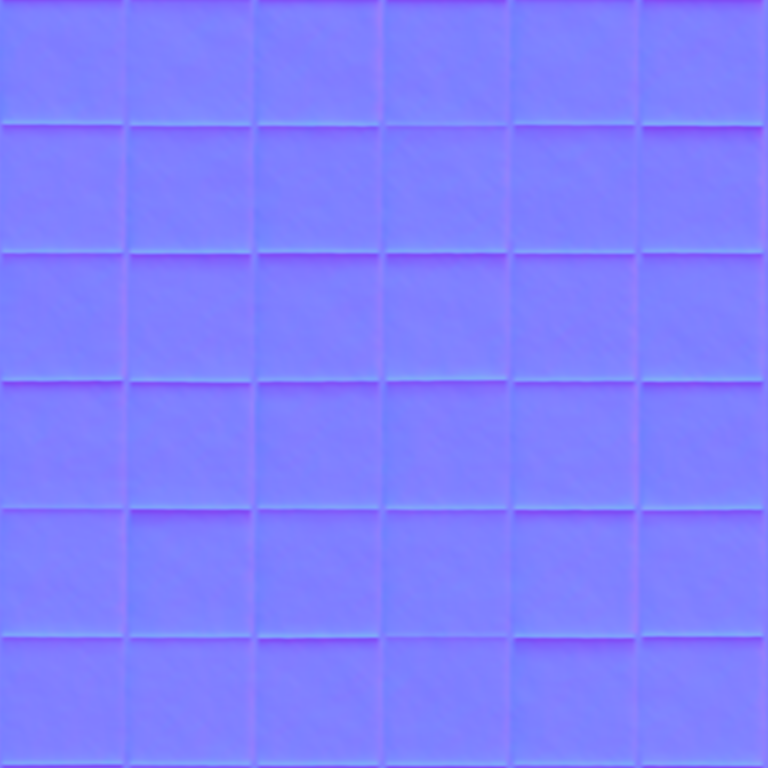
Reproduce this texture map procedurally as a WebGL 1 fragment shader.

```glsl
precision highp float;
uniform vec2 u_resolution;

// Layout, in tile units
const float TILES = 6.0;
const vec2 SEAM_SHIFT = vec2(-0.012, 0.022);
const float SEAM_SOFTNESS = 0.018;
const float CORNER_FADE = 0.06;
const float SEAM_JITTER = 0.012;
const float SEAM_TILT = 0.014;
const float SEAM_WOBBLE = 0.004;
// Horizontal seams: bright lip above, deep shade below
const float LIP_SLOPE = 0.25;
const float LIP_FALLOFF = 0.06;
const float SHADE_SLOPE = 0.28;
const float SHADE_WIDTH = 0.095;
const float CREASE_SLOPE = 0.11;
const float CREASE_WIDTH = 0.024;
// Vertical seams: soft, shallow rounding
const float LEFT_SLOPE = 0.16;
const float LEFT_WIDTH = 0.06;
const float RIGHT_SLOPE = 0.13;
const float RIGHT_FALLOFF = 0.07;
// Surface relief
const float GRAIN_CELLS = 24.0;
const float GRAIN_SLOPE = 0.055;
const float TILE_LEAN = 0.02;

float hash(vec2 p) {
  return fract(sin(dot(p, vec2(127.1, 311.7))) * 43758.5453);
}

// Random value per tile, wrapping at the canvas border
float tileRandom(vec2 tile, float seed) {
  return hash(mod(tile, TILES) + seed * 7.31);
}

// Value noise that repeats after the given number of cells
float noise(vec2 p, float period) {
  vec2 f = fract(p);
  f = f * f * f * (f * (f * 6.0 - 15.0) + 10.0);
  vec2 lo = mod(floor(p), period);
  vec2 hi = mod(floor(p) + 1.0, period);
  float bottom = mix(hash(lo), hash(vec2(hi.x, lo.y)), f.x);
  float top = mix(hash(vec2(lo.x, hi.y)), hash(hi), f.x);
  return mix(bottom, top, f.y);
}

// Sum of noise gradients over several scales
vec2 grainSlope(vec2 uv) {
  vec2 slope = vec2(0.0);
  vec2 e = vec2(0.3, 0.0);
  float cells = GRAIN_CELLS;
  float weight = 0.6;
  for (int i = 0; i < 3; i++) {
    vec2 p = uv * cells;
    slope += weight * vec2(
      noise(p - e.xy, cells) - noise(p + e.xy, cells),
      noise(p - e.yx, cells) - noise(p + e.yx, cells));
    cells *= 2.0;
    weight *= 0.9;
  }
  return slope * GRAIN_SLOPE;
}

float bell(float d, float width) {
  return exp(-d * d / (width * width));
}

// Zero at tile corners, one along the rest of an edge
float cornerFade(float along) {
  return smoothstep(0.0, CORNER_FADE, min(along, 1.0 - along));
}

float horizontalSeam(vec2 grid, float wobble, float softness) {
  vec2 id = vec2(floor(grid.x), floor(grid.y + 0.5));
  float along = fract(grid.x);
  float d = grid.y - id.y + wobble;
  d += (tileRandom(id, 1.0) - 0.5) * SEAM_JITTER;
  d += (along - 0.5) * (tileRandom(id, 2.0) - 0.5) * SEAM_TILT;
  // Wear: a few edges are almost flush, most stand proud
  float proud = smoothstep(-0.12, 0.2, tileRandom(id, 3.0));
  float lipAmount = proud * mix(0.75, 1.15, tileRandom(id, 4.0));
  float shadeAmount = proud * mix(0.55, 1.2, tileRandom(id, 5.0));
  float shadeWidth = SHADE_WIDTH * mix(0.65, 1.2, tileRandom(id, 6.0));
  float crease = CREASE_SLOPE * mix(0.5, 1.1, proud) * bell(abs(d) - 0.015, CREASE_WIDTH);
  float lip = LIP_SLOPE * lipAmount * exp(-abs(d) / LIP_FALLOFF) + crease;
  float shade = SHADE_SLOPE * shadeAmount * bell(d, shadeWidth) + crease;
  return mix(-shade, lip, smoothstep(-softness, softness, d)) * cornerFade(along);
}

float verticalSeam(vec2 grid, float wobble, float softness) {
  vec2 id = vec2(floor(grid.x + 0.5), floor(grid.y));
  float d = grid.x - id.x + 2.0 * wobble;
  d += (tileRandom(id, 7.0) - 0.5) * SEAM_JITTER;
  float left = LEFT_SLOPE * mix(0.4, 1.2, tileRandom(id, 8.0)) * bell(d, LEFT_WIDTH);
  float right = RIGHT_SLOPE * mix(0.3, 1.3, tileRandom(id, 9.0)) * exp(-abs(d) / RIGHT_FALLOFF);
  float side = smoothstep(-2.0 * softness, 2.0 * softness, d);
  return mix(left, -right, side) * cornerFade(fract(grid.y));
}

void main() {
  vec2 uv = gl_FragCoord.xy / u_resolution;
  vec2 grid = uv * TILES - SEAM_SHIFT;
  float softness = max(SEAM_SOFTNESS, 0.75 * TILES / u_resolution.y);
  float uneven = noise(uv * 72.0, 72.0) - 0.5;
  float wobble = uneven * SEAM_WOBBLE;
  // Slight lean of each tile, faded out at its border
  vec2 tile = floor(grid);
  vec2 lean = vec2(tileRandom(tile, 10.0), tileRandom(tile, 11.0)) - 0.5;
  lean *= TILE_LEAN * cornerFade(fract(grid.x)) * cornerFade(fract(grid.y));
  vec2 slope = grainSlope(uv) + lean;
  slope.x += verticalSeam(grid, wobble, softness) * (1.0 + 0.6 * uneven);
  slope.y += horizontalSeam(grid, wobble, softness);
  // Encode the surface normal as a colour
  float facing = sqrt(max(0.0, 1.0 - dot(slope, slope)));
  gl_FragColor = vec4(vec3(slope, facing) * 0.5 + 0.5, 1.0);
}
```
